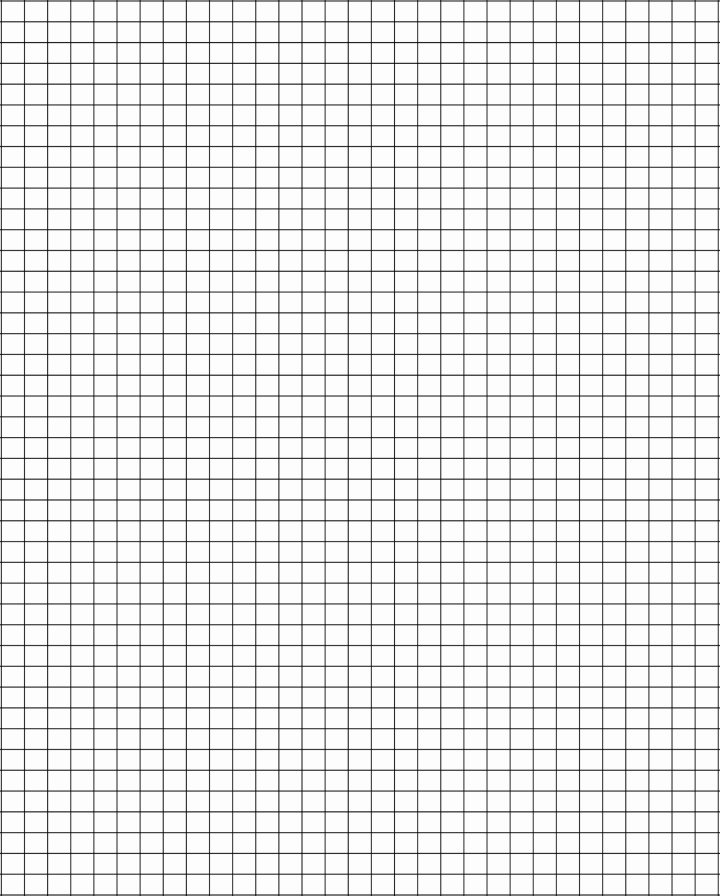
Give the GLSL for this pattern, as a WebGL 1 fragment shader.

```glsl
precision highp float;

// Plain ruled grid: thin dark grey lines on near-white paper, 31 cells across
// and 43 down, closed by border lines close to the canvas edges. Each line is
// box-filtered over the pixel, and its ink strength varies a little.

uniform vec2 u_resolution;

float hash(float n) {
    return fract(sin(n * 12.9898) * 43758.5453);
}

// Share of a pixel covered by a line of the given width at distance d.
float lineCoverage(float d, float width, float pixel) {
    return clamp(0.5 * (width + pixel) - abs(d), 0.0, min(width, pixel)) / pixel;
}

// Ink of the nearest of count + 1 evenly spaced lines from first to last.
float ruledLines(float pos, float first, float last, float count,
                 float width, float pixel, float seed) {
    float pitch = (last - first) / count;
    float index = clamp(floor((pos - first) / pitch + 0.5), 0.0, count);
    float d = pos - first - index * pitch;
    float strength = mix(0.74, 0.86, hash(index + seed));
    return strength * lineCoverage(d, width, pixel);
}

void main() {
    // Canvas height is one unit.
    float pixel = 1.0 / u_resolution.y;
    float aspect = u_resolution.x * pixel;
    vec2 p = gl_FragCoord.xy * pixel;

    float vertical = ruledLines(p.x, 0.0019 * aspect, 0.9976 * aspect, 31.0,
                                0.00125, pixel, 3.0);
    float horizontal = ruledLines(p.y, 0.0011, 0.9989, 43.0,
                                  0.00135, pixel, 71.0);

    // Crossing lines darken each other.
    float paper = 0.993;
    float shade = paper * (1.0 - vertical) * (1.0 - horizontal);
    gl_FragColor = vec4(vec3(shade), 1.0);
}
```
